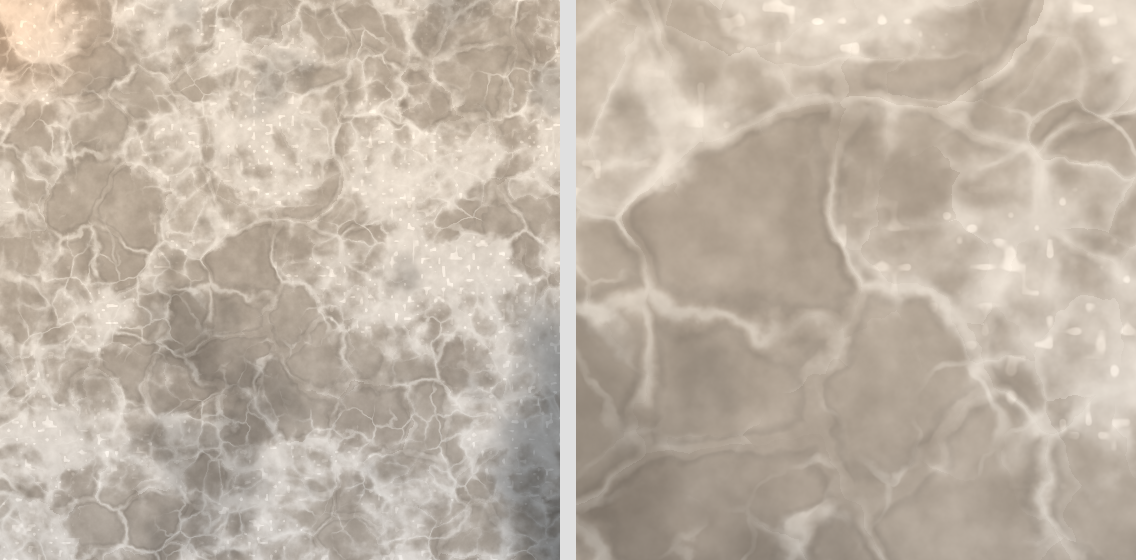
Left: the whole. Right: its middle third, enlarged.
Give the GLSL for this texture, as a WebGL 2 fragment shader.

```glsl
#version 300 es
precision highp float;

uniform vec2 u_resolution;
out vec4 fragColor;

vec2 hash2(vec2 p) {
    vec3 q = fract(p.xyx * vec3(0.1031, 0.1030, 0.0973));
    q += dot(q, q.yzx + 33.33);
    return fract((q.xx + q.yz) * q.zy);
}

float noise(vec2 p) {
    vec2 i = floor(p), f = fract(p);
    f = f * f * (3.0 - 2.0 * f);
    float low = mix(hash2(i).x, hash2(i + vec2(1, 0)).x, f.x);
    float high = mix(hash2(i + vec2(0, 1)).x, hash2(i + vec2(1, 1)).x, f.x);
    return mix(low, high, f.y);
}

float fbm(vec2 p) {
    float sum = 0.0, amp = 0.5;
    for (int i = 0; i < 5; i++) {
        sum += amp * noise(p);
        p = mat2(1.6, 1.2, -1.2, 1.6) * p + 7.3;
        amp *= 0.5;
    }
    return sum / 0.97;
}

// x: distance to the cell border, y: random value of the cell
vec2 pebbles(vec2 p) {
    vec2 cell = floor(p);
    float nearest = 9.0, second = 9.0, id = 0.0;
    for (int y = -1; y <= 1; y++) {
        for (int x = -1; x <= 1; x++) {
            vec2 c = cell + vec2(x, y);
            vec2 h = hash2(c + 50.0);
            float d = length(c + 0.1 + 0.8 * h - p);
            if (d < nearest) {
                second = nearest;
                nearest = d;
                id = fract(h.x * 7.0 + h.y * 13.0);
            } else {
                second = min(second, d);
            }
        }
    }
    return vec2(second - nearest, id);
}

void main() {
    vec2 uv = gl_FragCoord.xy / u_resolution;
    vec2 p = uv + 3.0;

    // Ragged outlines from coarse and fine warping
    vec2 warp = vec2(fbm(p * 9.0), fbm(p * 9.0 + 31.0)) - 0.5;
    vec2 ripple = vec2(fbm(p * 38.0 + 5.0), fbm(p * 38.0 + 67.0)) - 0.5;
    vec2 q = p + 0.09 * warp + 0.018 * ripple;
    vec2 large = pebbles(q * 10.0);
    vec2 small = pebbles(q * 23.0 + 9.0);

    // Brown stones set in a pale cloudy matrix
    float cloud = fbm(p * 7.5 + 1.2 * warp + 20.0);
    float detail = fbm(p * 32.0 + 80.0);
    float rim = 1.0 - smoothstep(0.0, 0.35, large.x);
    float smallRim = 1.0 - smoothstep(0.0, 0.4, small.x);
    float pale = cloud + 0.12 * rim + 0.09 * smallRim + 0.3 * (detail - 0.5)
               + 0.12 * (large.y - 0.5) + 0.1 * (small.y - 0.5);
    pale = smoothstep(0.42, 0.78, pale);
    vec3 stone = mix(vec3(0.66, 0.61, 0.56), vec3(0.75, 0.705, 0.65), fbm(p * 13.0 + 40.0) * 0.7 + large.y * 0.3);
    vec3 color = mix(stone, vec3(0.885, 0.85, 0.81), pale);

    // Broken veins with thin dark edges
    float patchy = smoothstep(0.42, 0.68, fbm(p * 15.0 + 60.0));
    float vein = (1.0 - smoothstep(0.01, 0.10, large.x)) * patchy;
    float fineVein = (1.0 - smoothstep(0.02, 0.14, small.x)) * smoothstep(0.46, 0.7, fbm(p * 12.0 + 90.0));
    color = mix(color, vec3(0.93, 0.9, 0.86), clamp(0.6 * vein + 0.5 * fineVein, 0.0, 0.8));
    float crease = smoothstep(0.08, 0.14, large.x) * (1.0 - smoothstep(0.14, 0.26, large.x));
    color *= 1.0 - 0.06 * crease * (1.0 - pale);

    // Mottling, pale flecks and dark stains
    color += 0.09 * (fbm(p * 75.0) - 0.5) + 0.12 * (detail - 0.5);
    color += 0.1 * smoothstep(0.76, 0.92, noise(p * 130.0)) * smoothstep(0.4, 0.7, cloud + 0.1 * patchy);
    color *= 1.0 - 0.16 * smoothstep(0.6, 0.78, fbm(p * 6.0 + 140.0));

    // Warm upper left light fading to cool grey and a shadowed right edge
    float cool = smoothstep(0.75, 0.0, uv.y - 0.25 * uv.x + 0.12);
    color *= mix(vec3(1.02, 1.0, 0.97), vec3(0.94, 0.955, 0.975), cool);
    color *= mix(vec3(1.0), vec3(1.07, 0.99, 0.92), 1.0 - smoothstep(0.0, 0.3, length(uv - vec2(0, 1))));
    float edge = uv.x + 0.1 * (cloud - 0.5) + 0.03 * sin(uv.y * 14.0);
    float shade = smoothstep(0.86, 0.99, edge) * (1.0 - smoothstep(0.36, 0.52, uv.y));
    color *= mix(vec3(1.0), vec3(0.66, 0.68, 0.7), shade);

    fragColor = vec4(clamp(color, 0.0, 1.0), 1.0);
}
```
